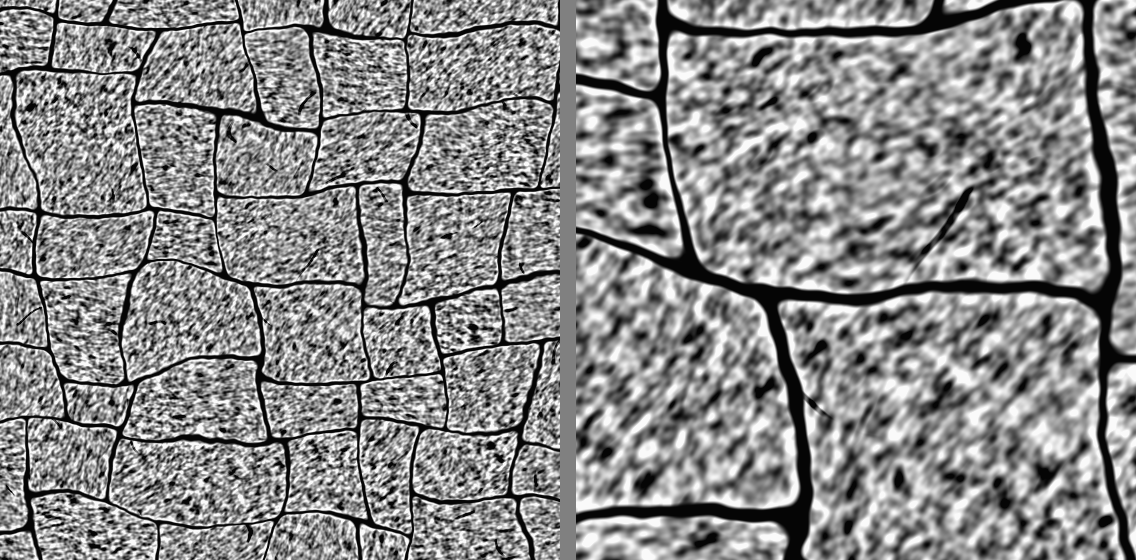
Left: the whole. Right: its middle third, enlarged.
Give the GLSL for this texture map, as a Shadertoy shader.

```glsl
// Irregular stone masonry in grey: slanted, interlocking blocks with black joints
// and pale rims. Blocks come from a windmill grid whose lines stop at one another;
// each block carries its own direction of stretched, high-contrast grain.

const vec2 GRID = vec2(5.8, 6.8);      // blocks across and up the canvas
const float JOINT_HALF_WIDTH = 0.0034;
const float RIM_WIDTH = 0.0075;
const float STONE_TONE = 0.585;
const float JOINT_TONE = 0.02;

vec2 hash2(vec2 p) {
    vec3 q = fract(p.xyx * vec3(0.1031, 0.1030, 0.0973));
    q += dot(q, q.yzx + 33.33);
    return fract((q.xx + q.yz) * q.zy);
}

vec2 gradientAt(vec2 cell) {
    float angle = 6.2832 * hash2(cell + 91.0).x;
    return vec2(cos(angle), sin(angle));
}

// Gradient noise, about -0.7 to 0.7
float noise(vec2 p) {
    vec2 i = floor(p), f = fract(p);
    vec2 u = f * f * f * (f * (f * 6.0 - 15.0) + 10.0);
    vec2 e = vec2(1, 0);
    float a = dot(gradientAt(i), f);
    float b = dot(gradientAt(i + e.xy), f - e.xy);
    float c = dot(gradientAt(i + e.yx), f - e.yx);
    float d = dot(gradientAt(i + e.xx), f - e.xx);
    return mix(mix(a, b, u.x), mix(c, d, u.x), u.y);
}

vec2 noise2(vec2 p) {
    return vec2(noise(p), noise(p + vec2(37.3, 71.9)));
}

mat2 rotation(float angle) {
    float c = cos(angle), s = sin(angle);
    return mat2(c, -s, s, c);
}

// Signed offsets from the slanted dividing line of a grid cell
float besideLine(vec2 p, vec2 cell) {
    vec2 h = hash2(cell + 17.0) - 0.5, q = p - cell - 0.5;
    return q.x - 0.62 * h.x - 0.32 * h.y * q.y;
}

float aboveLine(vec2 p, vec2 cell) {
    vec2 h = hash2(cell + 17.0) - 0.5, q = p - cell - 0.5;
    return q.y - 0.62 * h.x - 0.32 * h.y * q.x;
}

float smoothMax(float a, float b, float k) {
    float h = max(k - abs(a - b), 0.0) / k;
    return max(a, b) + 0.25 * k * h * h;
}

// Distance to the block around a grid corner, negative inside
float blockDistance(vec2 p, vec2 corner) {
    bool even = mod(corner.x + corner.y, 2.0) < 0.5;
    vec2 lowLeft = corner - 1.0;
    vec2 upLeft = corner - vec2(1, 0);
    vec2 lowRight = corner - vec2(0, 1);
    float x = max(-besideLine(p, even ? lowLeft : upLeft),
                  besideLine(p, even ? corner : lowRight));
    float y = max(-aboveLine(p, even ? lowRight : lowLeft),
                  aboveLine(p, even ? upLeft : corner));
    return smoothMax(x / GRID.x, y / GRID.y, 0.012);
}

// Nearest block: xy = its corner, z = depth inside it
vec3 findBlock(vec2 p) {
    vec3 best = vec3(0, 0, 9);
    for (int j = -1; j <= 1; j++)
    for (int i = -1; i <= 1; i++) {
        vec2 corner = floor(p + 0.5) + vec2(i, j);
        float d = blockDistance(p, corner);
        if (d < best.z) best = vec3(corner, d);
    }
    return vec3(best.xy, -best.z);
}

// Chiselled surface: fine streaks, crumbs and pits along one direction
float stoneGrain(vec2 p, float angle, vec2 seed) {
    vec2 q = rotation(angle) * (p + 0.012 * noise2(p * 9.0 + seed)) + seed;
    float streaks = noise(q * vec2(62.0, 118.0));
    float crumbs = noise(q * vec2(140.0, 190.0) + 5.0);
    float patches = noise(q * vec2(24.0, 44.0) + 9.0);
    float pits = smoothstep(0.26, 0.5, noise(q * vec2(38.0, 75.0) + 23.0));
    return 0.98 * streaks + 0.72 * crumbs + 0.22 * patches - 0.55 * pits;
}

// Short curved cracks: pieces of a noise contour
float cracks(vec2 p, vec2 seed) {
    float contour = abs(noise(p * 10.0 + seed));
    float piece = smoothstep(0.27, 0.36, noise(p * 15.0 + seed + 40.0));
    return piece * (1.0 - smoothstep(0.012, 0.035, contour));
}

void mainImage(out vec4 fragColor, in vec2 fragCoord) {
    vec2 p = fragCoord / iResolution.xy;
    float pixel = 1.0 / iResolution.y;

    // Bend the courses, then roughen the edges
    vec2 bent = p + 0.06 * noise2(p * 4.2 + 3.0) + 0.007 * noise2(p * 17.0)
              + 0.0025 * noise2(p * 65.0);
    vec3 block = findBlock(bent * GRID + 20.0);
    vec2 trait = hash2(block.xy + 53.0), seed = trait.yx * 60.0;

    float angle = 0.6 + 1.5 * (trait.x - 0.5);
    float contrast = 0.82 + 0.2 * (trait.y - 0.5) + 0.3 * noise(p * 8.0);
    float tone = STONE_TONE + contrast * stoneGrain(p, angle, seed);
    tone -= 0.6 * cracks(p, seed);

    // Pale rim, then the dark joint
    float width = JOINT_HALF_WIDTH * (1.0 + 0.8 * noise(p * 8.0 + 60.0));
    float rim = 1.0 - smoothstep(width, width + RIM_WIDTH, block.z);
    tone += rim * (0.36 + 0.4 * noise(p * 13.0 + 80.0));
    float edge = max(pixel, 0.0013);
    float joint = 1.0 - smoothstep(width - edge, width + edge, block.z);
    tone = mix(clamp(tone, 0.02, 0.98), JOINT_TONE, joint);

    fragColor = vec4(vec3(tone), 1.0);
}
```
